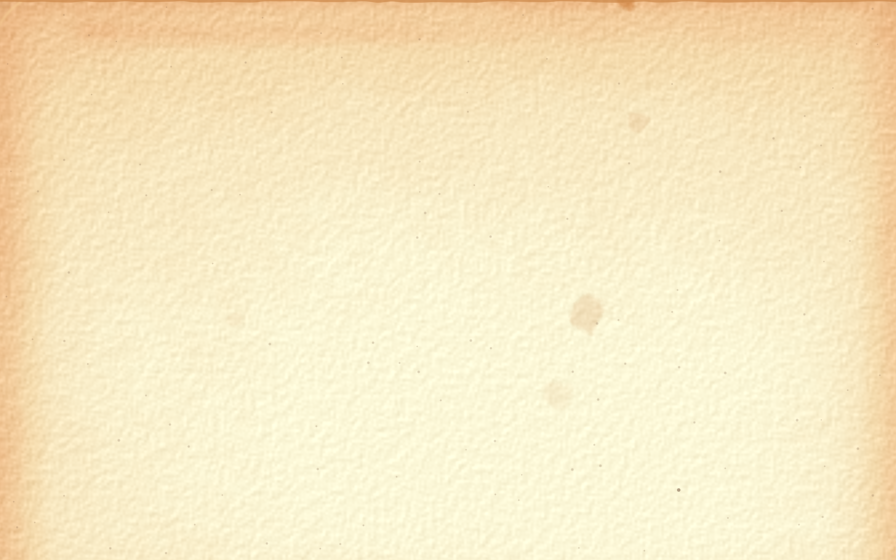
Give the GLSL for this texture, as a Shadertoy shader.

```glsl
// Draws aged cream paper with browned borders, embossed grain, stains and specks.

float hash(vec2 cell) {
    vec3 q = fract(vec3(cell.xyx) * 0.1031);
    q += dot(q, q.yzx + 33.33);
    return fract((q.x + q.y) * q.z);
}

float valueNoise(vec2 p) {
    vec2 cell = floor(p), f = fract(p);
    f = f * f * (3.0 - 2.0 * f);
    float low = mix(hash(cell), hash(cell + vec2(1, 0)), f.x);
    float high = mix(hash(cell + vec2(0, 1)), hash(cell + vec2(1, 1)), f.x);
    return mix(low, high, f.y);
}

float fbm(vec2 p) {
    float sum = 0.0, weight = 0.5;
    for (int i = 0; i < 4; i++) {
        sum += weight * valueNoise(p);
        p = mat2(1.6, 1.2, -1.2, 1.6) * p + 17.3;
        weight *= 0.5;
    }
    return sum;
}

// Relief of the fibres, lit from the upper left
float fibreHeight(vec2 p) {
    return valueNoise(p * 105.0) + 0.65 * valueNoise(p.yx * 210.0 + 31.0);
}

float emboss(vec2 p) {
    vec2 toLight = vec2(-0.0022, 0.0026);
    return fibreHeight(p - toLight) - fibreHeight(p + toLight);
}

// Cream at 0, through ochre, to brown at 1
vec3 paperColor(float age) {
    vec3 c = mix(vec3(0.987, 0.970, 0.845), vec3(0.973, 0.912, 0.760), smoothstep(0.0, 0.27, age));
    c = mix(c, vec3(0.960, 0.860, 0.680), smoothstep(0.25, 0.50, age));
    c = mix(c, vec3(0.950, 0.800, 0.610), smoothstep(0.48, 0.70, age));
    c = mix(c, vec3(0.930, 0.730, 0.530), smoothstep(0.68, 0.86, age));
    return mix(c, vec3(0.860, 0.640, 0.440), smoothstep(0.84, 1.0, age));
}

float bell(float d, float width) {
    return exp(-d * d / (width * width));
}

// Browning that creeps in from each border
float borderAge(vec2 p, float aspect) {
    float right = aspect - p.x, top = 1.0 - p.y;
    float leftAge = 0.37 * exp(-p.x / 0.29) + 0.47 * bell(p.x, 0.068);
    float rightAge = 0.32 * exp(-right / 0.17) + 0.43 * bell(right, 0.060);
    float topAge = 0.80 * exp(-top / 0.28) + 0.10 * bell(top, 0.025);
    float bottomAge = 0.11 * exp(-p.y / 0.08);
    float kept = (1.0 - leftAge) * (1.0 - rightAge) * (1.0 - topAge) * (1.0 - bottomAge);
    return 1.0 - kept;
}

// Soft blot with a ragged rim
float blot(vec2 p, vec2 center, float radius) {
    float ragged = (fbm(p * 38.0) - 0.47) * radius * 1.1;
    return 1.0 - smoothstep(radius * 0.65, radius * 1.15, length(p - center) + ragged);
}

// One possible dark fleck in each grid cell
float flecks(vec2 p, float density, float rarity, float pixel) {
    vec2 cell = floor(p * density);
    vec2 spot = 0.25 + 0.5 * vec2(hash(cell + 5.1), hash(cell + 9.7));
    float radius = mix(0.0008, 0.0022, hash(cell + 2.3));
    float d = length(fract(p * density) - spot) / density;
    return step(rarity, hash(cell + 41.0)) * (1.0 - smoothstep(radius - pixel, radius + pixel, d));
}

void mainImage(out vec4 fragColor, in vec2 fragCoord) {
    vec2 p = fragCoord / iResolution.y;
    float aspect = iResolution.x / iResolution.y;
    float pixel = 1.0 / iResolution.y;
    float top = 1.0 - p.y;

    // Browning with broad and fine mottling
    float age = borderAge(p, aspect) - 0.09;
    age += (fbm(p * 5.0 + 3.0) - 0.47) * 0.12;
    age += (fbm(p * 32.0) - 0.47) * 0.09;

    // Uneven dark band below the top border
    float bandReach = smoothstep(0.05, 0.18, p.x) * (1.0 - 0.75 * smoothstep(0.65, 1.0, p.x));
    age += 0.13 * bell(top - 0.050 - 0.02 * fbm(p * 6.0), 0.025) * bandReach;
    vec3 color = paperColor(clamp(age, 0.0, 1.0));

    // Stains
    vec3 stainTint = vec3(0.955, 0.895, 0.850);
    float stain = 0.85 * blot(p, vec2(1.048, 0.441), 0.031);
    stain += 0.40 * blot(p, vec2(0.996, 0.297), 0.024);
    stain += 0.55 * blot(p, vec2(1.138, 0.783), 0.020);
    stain += 0.35 * blot(p, vec2(0.420, 0.428), 0.016);
    color *= mix(vec3(1.0), stainTint, stain);
    color = mix(color, vec3(0.82, 0.52, 0.26), 0.65 * blot(p, vec2(1.118, 1.0), 0.020));

    // Grain, deeper on the browned areas
    float relief = emboss(p);
    color += relief * mix(0.045, 0.065, clamp(age, 0.0, 1.0)) * vec3(0.75, 0.95, 1.15);

    // Flecks and one larger speck
    float dark = 0.28 * flecks(p, 22.0, 0.84, pixel);
    dark += 0.6 * (1.0 - smoothstep(0.0015, 0.0045, length(p - vec2(1.212, 0.125))));
    color = mix(color, vec3(0.48, 0.36, 0.27), dark);

    // Worn corner crease and thin top rim
    float crease = bell(length(p - vec2(0.10, 0.90)) - 0.115, 0.003);
    crease *= smoothstep(0.10, 0.0, p.x) * smoothstep(0.10, 0.0, top);
    color = mix(color, vec3(0.98, 0.82, 0.59), 0.6 * crease);
    float rim = 1.0 - smoothstep(0.002, 0.005, top + 0.003 * (valueNoise(p * 40.0) - 0.5));
    color = mix(color, vec3(0.80, 0.53, 0.28), 0.7 * rim);

    fragColor = vec4(clamp(color, 0.0, 1.0), 1.0);
}
```
